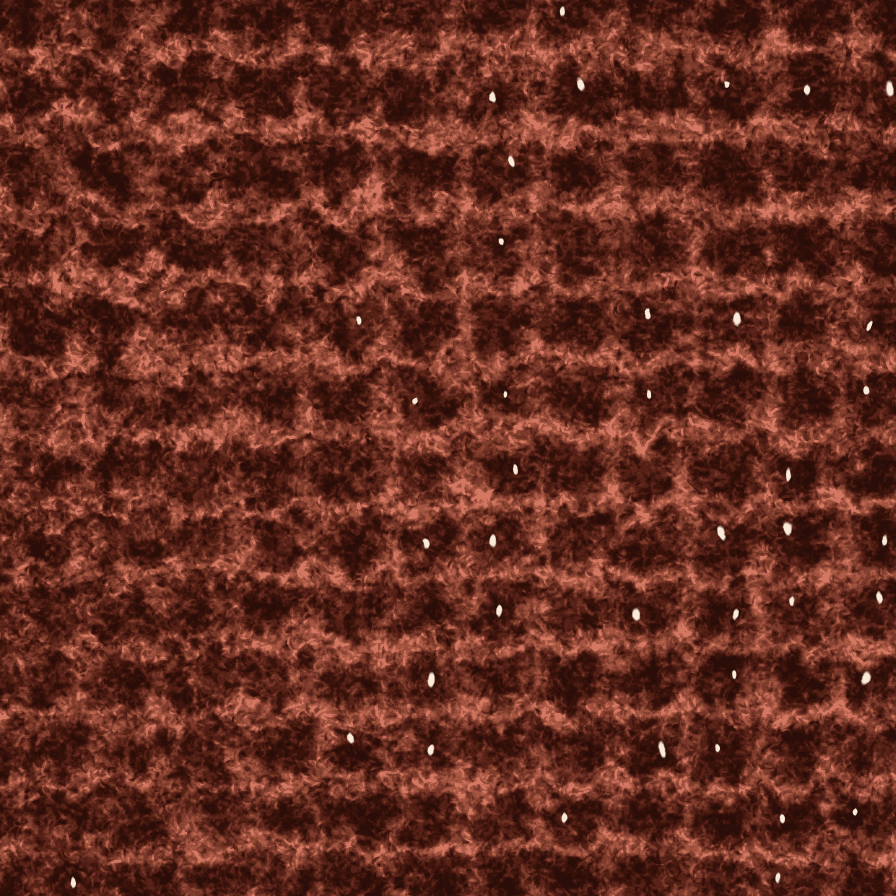
Give the GLSL for this texture, as a three.js fragment shader.

```glsl
// Draws a fuzzy russet waffle knit: wavy ridges, softer ribs, dark holes and pinpricks of light.
varying vec2 vUv;

const float ROWS_AT_TOP = 11.2;      // rows per canvas height at the upper edge
const float ROW_SQUEEZE = 1.27;      // rows tighten towards the lower edge
const float FIRST_RIDGE = 0.052;     // distance of the first ridge from the top
const float RIB_ORIGIN = 0.6;        // a rib that stays upright
const vec3 HOLE = vec3(0.22, 0.07, 0.04);
const vec3 SHADE = vec3(0.34, 0.13, 0.09);
const vec3 WOOL = vec3(0.49, 0.23, 0.17);
const vec3 LIT_WOOL = vec3(0.64, 0.33, 0.25);
const vec3 FIBRE_TIP = vec3(0.83, 0.47, 0.39);
const vec3 BACKLIGHT = vec3(0.98, 0.92, 0.85);

float hash(vec2 p) {
  return fract(sin(dot(p, vec2(127.1, 311.7))) * 43758.5453);
}

float noise(vec2 p) {
  vec2 i = floor(p);
  vec2 f = fract(p);
  f = f * f * (3.0 - 2.0 * f);
  return mix(mix(hash(i), hash(i + vec2(1.0, 0.0)), f.x),
             mix(hash(i + vec2(0.0, 1.0)), hash(i + 1.0), f.x), f.y);
}

float fbm(vec2 p) {
  float sum = 0.0;
  float amp = 0.53;
  for (int i = 0; i < 4; i++) {
    sum += amp * noise(p);
    p = p * 2.03 + 17.3;
    amp *= 0.5;
  }
  return sum;
}

float bell(float d, float width) {
  return exp(-d * d / (width * width));
}

// Signed distance to the nearest whole number
float toNearest(float v) {
  return fract(v + 0.5) - 0.5;
}

// Short overlapping curved hairs, each with its own shade from 0 to 1
float hairs(vec2 p, float width, float seed) {
  vec2 cell = floor(p);
  float shade = 0.42;
  for (int j = -1; j <= 1; j++) {
    for (int i = -1; i <= 1; i++) {
      vec2 id = cell + vec2(float(i), float(j));
      vec2 key = id + seed;
      vec2 d = p - id - vec2(hash(key), hash(key + 41.3));
      float angle = 3.14159 * hash(key + 83.7);
      vec2 dir = vec2(cos(angle), sin(angle));
      float along = dot(d, dir);
      float across = dot(d, vec2(-dir.y, dir.x)) + 0.35 * along * along;
      float mask = (1.0 - smoothstep(width * 0.4, width, abs(across)))
                 * (1.0 - smoothstep(0.45, 0.8, abs(along)));
      shade = mix(shade, hash(key + 12.9), mask);
    }
  }
  return shade;
}

// Column and row coordinates; ribs and ridges lie on whole numbers
vec2 knitGrid(vec2 uv) {
  float drop = 1.0 - uv.y - FIRST_RIDGE;
  float column = (uv.x - RIB_ORIGIN) / mix(0.0805, 0.0885, uv.y);
  return vec2(column, drop * (ROWS_AT_TOP + ROW_SQUEEZE * drop));
}

// Raised yarn: ridges that sag between ribs, with loops bulging above them
float knitHeight(vec2 grid, float lumps) {
  float rib = bell(toNearest(grid.x), 0.2);
  float d = toNearest(grid.y - 0.12 * (1.0 - rib));
  float ridge = bell(d, d < 0.0 ? 0.2 + 0.12 * rib : 0.14);
  return max(ridge, rib * (0.3 + 0.5 * lumps)) + 0.12 * ridge * rib;
}

// Light leaking through some of the holes, mostly right of the middle
float pinprick(vec2 grid, float across) {
  vec2 id = floor(grid);
  vec2 centre = vec2(0.3 + 0.4 * hash(id + 5.1), 0.38 + 0.25 * hash(id + 9.4));
  vec2 d = (fract(grid) - centre) / vec2(0.055, 0.11);
  d.x += 0.35 * d.y * (hash(id + 2.7) - 0.5);
  float size = 0.6 + 0.5 * hash(id + 31.7);
  float chance = 0.4 * smoothstep(0.25, 0.6, across);
  return step(hash(id + 66.2), chance) * (1.0 - smoothstep(size * 0.55, size, length(d)));
}

vec3 woolColour(float tone) {
  vec3 c = mix(HOLE * 0.75, HOLE, smoothstep(0.0, 0.16, tone));
  c = mix(c, SHADE, smoothstep(0.16, 0.36, tone));
  c = mix(c, WOOL, smoothstep(0.36, 0.58, tone));
  c = mix(c, LIT_WOOL, smoothstep(0.58, 0.78, tone));
  return mix(c, FIBRE_TIP, smoothstep(0.78, 1.0, tone));
}

void main() {
  vec2 grid = knitGrid(vUv);

  // Uneven yarn, more ragged towards the left
  vec2 wobble = vec2(fbm(vUv * 46.0), fbm(vUv * 46.0 + 57.0)) - 0.5;
  float ragged = mix(0.9, 0.6, smoothstep(0.0, 0.7, vUv.x));
  float lumps = fbm(vUv * 50.0 + 91.0);
  float height = knitHeight(grid + wobble * ragged, lumps);

  // Fuzz over the relief
  float fuzz = 0.55 * hairs(vUv * 80.0, 0.2, 3.0) + 0.55 * hairs(vUv * 135.0, 0.26, 19.0);
  float grain = fbm(vUv * 170.0 + 23.0);
  float contrast = mix(0.38, 0.54, smoothstep(0.0, 0.55, vUv.x + 0.4 * vUv.y));
  float tone = 0.46 + contrast * (height - 0.42) + 0.6 * (lumps - 0.5);
  tone += (fuzz - 0.48) * (0.52 + 0.45 * height) + 0.75 * (grain - 0.5);
  tone -= 0.22 * dot(vUv - 0.5, vUv - 0.5);

  vec3 colour = woolColour(clamp(tone, 0.0, 1.0));
  colour = mix(colour, BACKLIGHT, pinprick(grid + wobble * 0.12, vUv.x));
  gl_FragColor = vec4(colour, 1.0);
}
```
